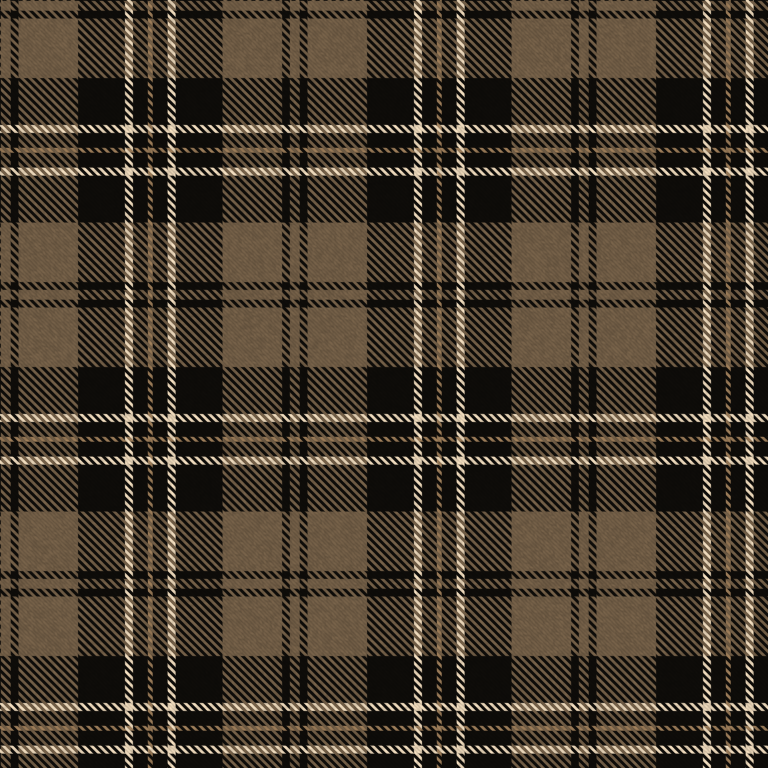
Write a three.js fragment shader that draws this pattern.

```glsl
// Brown and black tartan with cream and tan overchecks, woven in a diagonal twill.
varying vec2 vUv;

// Layout, in canvas units
const float SETT = 0.3763;                       // size of one repeat
const vec2 BLACK_CENTRE = vec2(0.1957, 0.8043);  // middle of the first black band
const float EDGE = 0.0011;                       // softness of stripe edges

// Stripes, in fractions of a repeat from the middle of the black band
const float BLACK_HALF = 0.25;
const float CREAM_AT = 0.0738;
const float CREAM_HALF = 0.0139;
const float TAN_HALF = 0.0085;
const float DARK_AT = 0.4695;
const float DARK_HALF = 0.0135;

// Weave
const float TWILLS = 36.0;        // diagonal ribs per repeat
const float THREADS = 144.0;      // threads per repeat
const float TWILL_SOFT = 0.11;    // softness of a rib edge, in ribs
const float RELIEF = 0.05;        // shading across each rib
const float FIBRE = 0.16;         // brightness variation of the yarn

const vec3 BLACK = vec3(0.052, 0.045, 0.034);
const vec3 BROWN = vec3(0.425, 0.350, 0.262);
const vec3 TAN = vec3(0.570, 0.455, 0.325);
const vec3 CREAM = vec3(0.870, 0.795, 0.685);

float hash(vec2 p) {
  vec3 q = fract(vec3(p.xyx) * 0.1031);
  q += dot(q, q.yzx + 33.33);
  return fract((q.x + q.y) * q.z);
}

float valueNoise(vec2 p) {
  vec2 cell = floor(p);
  vec2 f = fract(p);
  f = f * f * (3.0 - 2.0 * f);
  float low = mix(hash(cell), hash(cell + vec2(1.0, 0.0)), f.x);
  float high = mix(hash(cell + vec2(0.0, 1.0)), hash(cell + vec2(1.0)), f.x);
  return mix(low, high, f.y);
}

// Coverage of a band of the given half width around distance zero
float band(float d, float halfWidth) {
  float soft = EDGE / SETT;
  return 1.0 - smoothstep(halfWidth - soft, halfWidth + soft, abs(d));
}

// Yarn colour at position s along the mirrored stripe sequence
vec3 yarn(float s) {
  float d = abs(fract(s + 0.5) - 0.5);
  vec3 colour = mix(BROWN, BLACK, band(d, BLACK_HALF));
  colour = mix(colour, BLACK, band(d - DARK_AT, DARK_HALF));
  colour = mix(colour, TAN, band(d, TAN_HALF));
  return mix(colour, CREAM, band(d - CREAM_AT, CREAM_HALF));
}

void main() {
  vec2 p = (vUv - BLACK_CENTRE) / SETT;

  // Diagonal ribs decide which set of threads lies on top
  float rib = fract((p.x + p.y) * TWILLS);
  float warpOnTop = smoothstep(0.25 - TWILL_SOFT, 0.25 + TWILL_SOFT, abs(rib - 0.5));
  vec3 colour = mix(yarn(p.y), yarn(p.x), warpOnTop);

  // Fibre grain stretched along the visible thread, and rounding of the ribs
  vec2 thread = vUv / SETT * THREADS;
  float warpGrain = valueNoise(thread * vec2(1.0, 0.4));
  float weftGrain = valueNoise(thread * vec2(0.4, 1.0) + 517.0);
  float grain = mix(weftGrain, warpGrain, warpOnTop) - 0.5;
  float relief = cos(rib * 12.5664);
  colour *= 1.0 + FIBRE * grain + RELIEF * relief;

  gl_FragColor = vec4(clamp(colour, 0.0, 1.0), 1.0);
}
```
